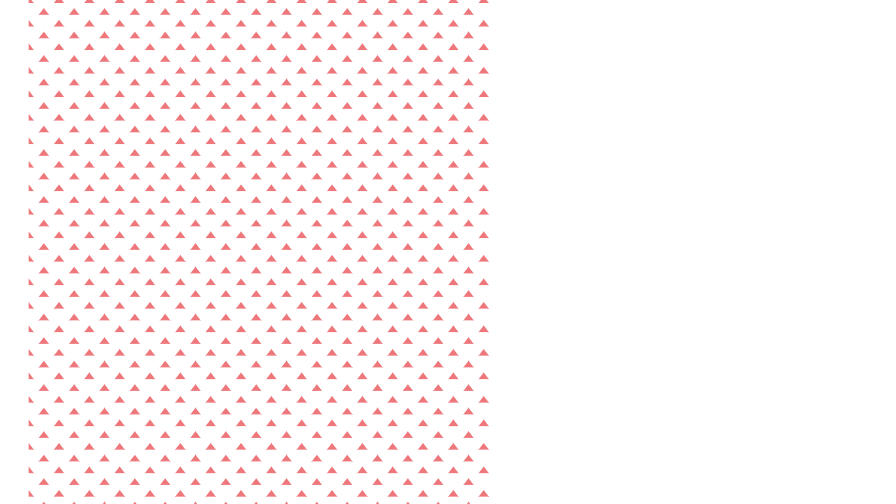
This pattern is drawn by a Shadertoy shader. Its source:

```glsl
// Lengths are in canvas heights
const vec3 PAPER = vec3(1.0);
const vec3 CORAL = vec3(0.93, 0.465, 0.48);
const vec2 PITCH = vec2(0.06019, 0.02332);     // column and row spacing
const vec2 TRIANGLE = vec2(0.0102, 0.0132);    // half base, height
const vec2 FIRST_BASE = vec2(0.0569, 0.9940);  // base centre, top left
const float PANEL_LEFT = 0.0569;
const float PANEL_RIGHT = 0.9706;

// Isosceles triangle with its base centred on the origin
float triangleDistance(vec2 p, vec2 size) {
    vec2 sideNormal = normalize(size.yx);
    float side = dot(vec2(abs(p.x), p.y - size.y), sideNormal);
    return max(side, -p.y);
}

// Rows of triangles, every second row shifted by half a column
float staggeredTriangles(vec2 p) {
    p -= FIRST_BASE;
    float row = floor((p.y - 0.5 * TRIANGLE.y) / PITCH.y + 0.5);
    p.y -= row * PITCH.y;
    p.x -= 0.5 * PITCH.x * mod(row, 2.0);
    p.x -= PITCH.x * floor(p.x / PITCH.x + 0.5);
    return triangleDistance(p, TRIANGLE);
}

float coverage(float dist, float pixel) {
    return clamp(0.5 - dist / pixel, 0.0, 1.0);
}

void mainImage(out vec4 fragColor, in vec2 fragCoord) {
    float pixel = 1.0 / iResolution.y;
    vec2 p = fragCoord * pixel;

    // The panel crops the pattern and leaves plain paper beside it
    float panel = max(PANEL_LEFT - p.x, p.x - PANEL_RIGHT);
    float ink = coverage(staggeredTriangles(p), pixel) * coverage(panel, pixel);

    fragColor = vec4(mix(PAPER, CORAL, ink), 1.0);
}
```
